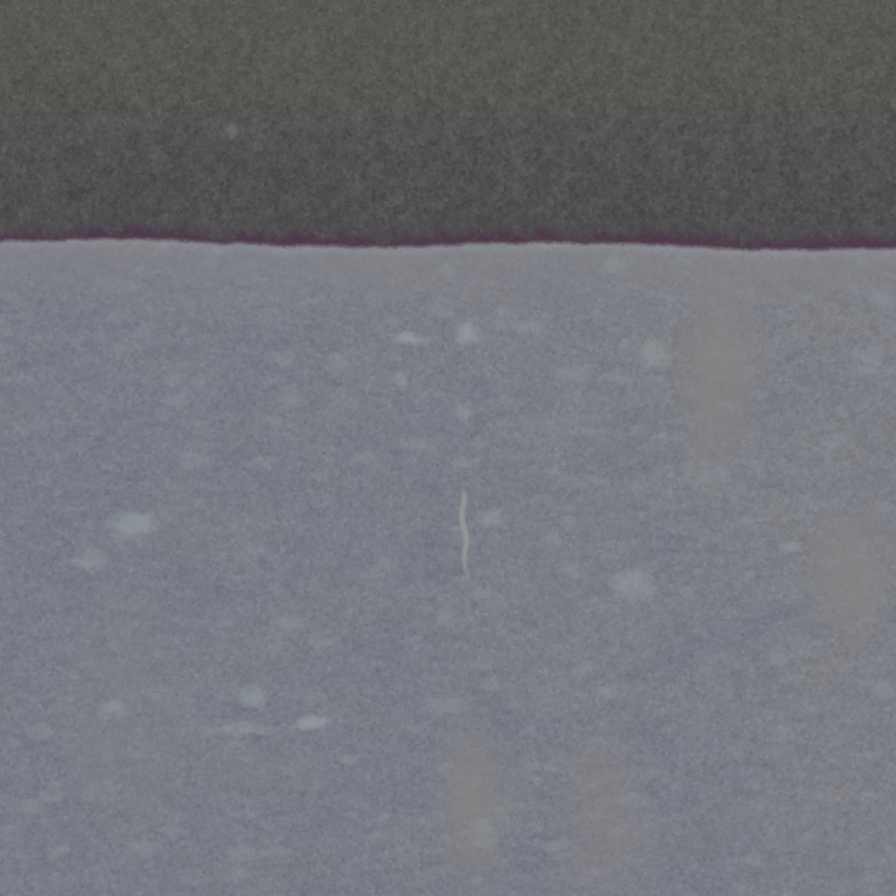
Give the GLSL for this texture, as a three.js fragment shader.

```glsl
// A dark, grainy wall above a pale blue-grey slab, split by a wavering plum edge.
// Layered sines shape the edge and broad mottling; cellular noise gives the grain
// and sparse flecks; soft ellipses add tan stains, larger chips and a thin crack.
varying vec2 vUv;

vec2 hash2(vec2 p) {
  vec3 q = fract(p.xyx * vec3(0.1031, 0.1030, 0.0973));
  q += dot(q, q.yzx + 33.33);
  return fract((q.xx + q.yz) * q.zy);
}

// Distance to the nearest cell point, and that cell's random value
vec2 cellular(vec2 p) {
  vec2 cell = floor(p), f = fract(p);
  vec2 nearest = vec2(8.0, 0.0);
  for (int j = -1; j <= 1; j++) {
    for (int i = -1; i <= 1; i++) {
      vec2 offset = vec2(float(i), float(j));
      vec2 h = hash2(cell + offset);
      float d = length(offset + h - f);
      if (d < nearest.x) nearest = vec2(d, fract(h.x * 17.3 + h.y * 31.7));
    }
  }
  return nearest;
}

// Soft light and dark specks, -0.5 to 0.5
float specks(vec2 p) {
  vec2 c = cellular(p);
  return (c.y - 0.5) * (1.0 - smoothstep(0.1, 0.85, c.x));
}

// Layered, rotated sines, roughly -1 to 1
float waves(vec2 p) {
  float sum = 0.0, amp = 0.5;
  for (int i = 0; i < 5; i++) {
    sum += amp * sin(p.x + 1.7 * sin(p.y)) * cos(p.y * 0.8 + sin(p.x * 0.7));
    p = mat2(1.2, 1.5, -1.5, 1.2) * p + 2.3;
    amp *= 0.62;
  }
  return sum;
}

float blob(vec2 p, vec2 center, vec2 radius) {
  return 1.0 - smoothstep(0.3, 1.3, length((p - center) / radius));
}

// Small random flecks; density is the fraction of cells that hold one
float flecks(vec2 p, float density) {
  vec2 c = cellular(p);
  float size = 0.25 + 0.25 * fract(c.y * 57.0);
  return step(1.0 - density, c.y) * (1.0 - smoothstep(size * 0.2, size * 1.3, c.x));
}

float edgeHeight(float x) {
  float swell = 0.003 * cos(12.566 * (x - 0.13));
  float ripple = 0.0008 * sin(x * 53.0 + 2.0 * sin(x * 21.0)) + 0.0005 * sin(x * 171.0);
  return 0.7305 - 0.007 * x + swell + ripple;
}

vec3 wallColor(vec2 p, float above, float grain) {
  vec3 color = mix(vec3(0.315, 0.315, 0.314), vec3(0.346, 0.344, 0.331), smoothstep(0.04, 0.22, above));
  float clumps = waves(p * vec2(110.0, 85.0)) + 1.5 * specks(p * vec2(110.0, 85.0));
  color += 0.085 * grain + 0.023 * clumps * (1.0 - 0.5 * smoothstep(0.10, 0.28, above));
  color += 0.09 * blob(p, vec2(0.258, 0.854), vec2(0.009));
  // Plum fringe fading into the wall
  float rough = above + 0.004 * clumps + 0.008 * grain;
  color = mix(color, vec3(0.308, 0.292, 0.320), 0.7 * (1.0 - smoothstep(0.008, 0.036, rough)));
  float fringe = 1.0 - smoothstep(0.001, 0.018, rough + 0.002 * sin(p.x * 31.0));
  return mix(color, vec3(0.310, 0.205, 0.285), 0.75 * fringe);
}

float tanStains(vec2 p) {
  float s = blob(p, vec2(0.805, 0.585), vec2(0.050, 0.115));
  s = max(s, blob(p, vec2(0.950, 0.360), vec2(0.050, 0.080)));
  s = max(s, blob(p, vec2(0.527, 0.105), vec2(0.043, 0.095)));
  s = max(s, 0.65 * blob(p, vec2(0.675, 0.090), vec2(0.055, 0.10)));
  return max(s, 0.4 * blob(p, vec2(0.140, 0.200), vec2(0.070, 0.14)));
}

float largeChips(vec2 p) {
  float c = blob(p, vec2(0.458, 0.622), vec2(0.019, 0.009));
  c = max(c, blob(p, vec2(0.521, 0.627), vec2(0.014, 0.013)));
  c = max(c, 0.6 * blob(p, vec2(0.447, 0.577), vec2(0.009)));
  c = max(c, 0.6 * blob(p, vec2(0.516, 0.541), vec2(0.013)));
  c = max(c, 0.7 * blob(p, vec2(0.546, 0.423), vec2(0.013)));
  c = max(c, 0.9 * blob(p, vec2(0.150, 0.414), vec2(0.028, 0.016)));
  c = max(c, 0.6 * blob(p, vec2(0.102, 0.375), vec2(0.022, 0.013)));
  c = max(c, 0.6 * blob(p, vec2(0.729, 0.606), vec2(0.021, 0.016)));
  c = max(c, 0.6 * blob(p, vec2(0.705, 0.347), vec2(0.026, 0.016)));
  c = max(c, 0.8 * blob(p, vec2(0.281, 0.223), vec2(0.019, 0.012)));
  c = max(c, blob(p, vec2(0.350, 0.194), vec2(0.022, 0.010)));
  c = max(c, 0.5 * blob(p, vec2(0.265, 0.187), vec2(0.060, 0.007)));
  c = max(c, 0.7 * blob(p, vec2(0.124, 0.209), vec2(0.019, 0.010)));
  return max(c, 0.6 * blob(p, vec2(0.883, 0.391), vec2(0.015, 0.008)));
}

float crack(vec2 p) {
  float x = 0.516 + 0.05 * (0.45 - p.y) + 0.0018 * sin(p.y * 130.0);
  float line = 1.0 - smoothstep(0.0005, 0.0055, abs(p.x - x));
  float fade = 0.2 * smoothstep(0.28, 0.32, p.y) + 0.8 * smoothstep(0.34, 0.39, p.y);
  return line * fade * (1.0 - smoothstep(0.445, 0.458, p.y));
}

vec3 slabColor(vec2 p, float below, float grain) {
  float mottle = waves(p * vec2(19.0, 27.0) + 1.0);
  vec2 rough = p + 0.006 * vec2(waves(p * 110.0), waves(p.yx * 100.0 + 4.0));
  float warmth = 0.6 * mottle + 0.7 * p.x + 0.4 * p.y - 0.4;
  vec3 color = mix(vec3(0.473, 0.485, 0.527), vec3(0.496, 0.502, 0.524), smoothstep(-0.4, 1.0, warmth));
  color += 0.015 * waves(p * vec2(45.0, 110.0)) + 0.02 * specks(p * vec2(60.0, 110.0)) + 0.075 * grain;
  color = mix(color, vec3(0.515, 0.517, 0.533), 0.6 * (1.0 - smoothstep(0.0, 0.10, below)));
  color = mix(color, vec3(0.525, 0.515, 0.513), 0.6 * tanStains(rough));
  float small = max(flecks(rough * vec2(24.0, 44.0), 0.10), 0.7 * flecks(rough * vec2(42.0, 80.0) + 3.7, 0.12));
  color = mix(color, vec3(0.545, 0.580, 0.600), 0.42 * small);
  color = mix(color, vec3(0.590, 0.630, 0.640), 0.65 * largeChips(rough));
  color = mix(color, vec3(0.625, 0.605, 0.600), 0.75 * crack(p));
  return color + 0.03 * (1.0 - smoothstep(0.002, 0.014, below));
}

void main() {
  float grain = 0.6 * specks(vUv * 160.0) + 0.6 * specks(vUv * 260.0 + 9.0);
  float above = vUv.y - edgeHeight(vUv.x) + 0.003 * grain;
  vec3 wall = wallColor(vUv, max(above, 0.0), grain);
  vec3 slab = slabColor(vUv, max(-above, 0.0), grain);
  gl_FragColor = vec4(mix(slab, wall, smoothstep(-0.004, 0.004, above)), 1.0);
}
```
